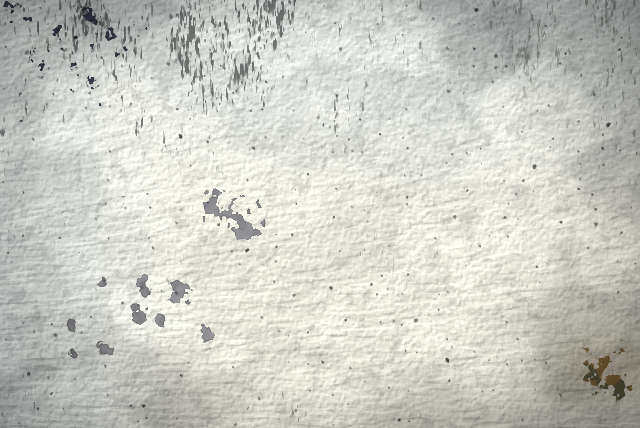
Write a Shadertoy shader that draws this texture.

```glsl
// Weathered whitewashed plaster wall with vertical grime, peeling chips, pits and rust

const vec3 WHITEWASH = vec3(0.965, 0.965, 0.95);
const vec3 COOL_TINT = vec3(0.965, 0.985, 0.985);
const vec3 WARM_TINT = vec3(0.995, 0.985, 0.95);
const vec3 GRIME     = vec3(0.34, 0.36, 0.35);
const vec3 MOSS_GREY = vec3(0.46, 0.50, 0.46);
const vec3 OLD_BLUE  = vec3(0.17, 0.19, 0.26);
const vec3 BARE_GREY = vec3(0.55, 0.55, 0.57);
const vec3 OLIVE     = vec3(0.33, 0.32, 0.21);
const vec3 RUST      = vec3(0.52, 0.40, 0.18);
const vec3 PIT_DARK  = vec3(0.18, 0.18, 0.19);

float hash(vec2 c) {
    vec3 q = fract(c.xyx * 0.1031);
    q += dot(q, q.yzx + 33.33);
    return fract((q.x + q.y) * q.z);
}

vec2 hash2(vec2 c) {
    return vec2(hash(c + 17.3), hash(c + 71.9));
}

// Smooth cellular noise: random cell values blended by distance
float cellNoise(vec2 p) {
    vec2 cell = floor(p), f = p - cell;
    float total = 0.0, weights = 0.0;
    for (int y = -1; y <= 1; y++)
    for (int x = -1; x <= 1; x++) {
        vec2 o = vec2(x, y);
        vec2 d = o + hash2(cell + o) - f;
        float w = exp(-10.0 * dot(d, d));
        total += w * hash(cell + o);
        weights += w;
    }
    return total / weights;
}

float layers(vec2 p, int count) {
    float sum = 0.0, amp = 0.5, norm = 0.0;
    for (int i = 0; i < count; i++) {
        sum += amp * cellNoise(p);
        norm += amp;
        amp *= 0.55;
        p = mat2(0.8, 0.6, -0.6, 0.8) * p * 2.05 + 13.7;
    }
    return sum / norm;
}

// Plaster height: lumps, grain and tilted brush strokes
float relief(vec2 p) {
    vec2 stroke = vec2(p.x * 16.0, p.y * (1.0 - 0.25 * p.x) * 125.0);
    float brushed = mix(0.22, 0.08, smoothstep(0.3, 0.9, p.y));
    return 0.55 * layers(p * 14.0, 4) + 0.2 * cellNoise(p * 120.0)
         + brushed * cellNoise(stroke);
}

float blob(vec2 p, vec2 center, vec2 spread) {
    vec2 d = (p - center) / spread;
    return exp(-dot(d, d));
}

// Sparse round holes, one per chosen cell
float pits(vec2 p, float scale, float density, float radius, float px) {
    vec2 cell = floor(p * scale);
    vec2 center = (cell + 0.2 + 0.6 * hash2(cell)) / scale;
    float r = radius * mix(0.4, 1.0, hash(cell + 5.1));
    float hole = smoothstep(r + px, r - px, length(p - center));
    return hole * step(hash(cell + 41.7), density) * mix(0.5, 1.0, hash(cell + 8.6));
}

// Signed distance to ragged chips trailing off from a large one
float peeling(vec2 p, float ragged) {
    float d = 1.0;
    for (int i = 0; i < 14; i++) {
        float k = float(i);
        vec2 jitter = hash2(vec2(k, 3.0)) - 0.5;
        vec2 center = mix(vec2(0.56, 0.48), vec2(0.27, 0.22), sqrt(k / 13.0))
                    + jitter * vec2(0.24, 0.24) * min(k, 1.0);
        float r = 0.031 / (1.0 + 0.5 * k) + 0.004;
        vec2 q = (p - center) * vec2(1.0, 0.7 + 0.5 * hash(vec2(k, 9.0)));
        d = min(d, length(q) - r + (ragged - 0.5) * r * 2.2);
    }
    return d;
}

void mainImage(out vec4 fragColor, in vec2 fragCoord) {
    vec2 p = fragCoord / iResolution.y;
    vec2 uv = fragCoord / iResolution.xy;
    float px = 0.8 / iResolution.y;

    // Whitewash with broad tints and soft dirt
    float mottle = layers(p * vec2(5.0, 6.0), 3);
    float chipNoise = layers(p * vec2(40.0, 34.0), 3);
    float high = smoothstep(0.35, 1.0, uv.y + 0.2 * (mottle - 0.5));
    float cool = max(high, 1.0 - smoothstep(0.0, 0.4, uv.x));
    vec3 color = WHITEWASH * mix(WARM_TINT, COOL_TINT, cool);
    color *= 1.0 - 0.07 * smoothstep(0.4, 0.8, mottle);
    color *= 1.0 - 0.1 * smoothstep(0.55, 0.9, chipNoise);

    // Raking light from the upper left
    float slope = relief(p) - relief(p + vec2(-0.003, 0.004));
    color *= 1.0 + clamp(0.68 * slope, -0.32, 0.08);

    // Vertical grime streaks below the top edge
    float streak = 0.5 * cellNoise(p * vec2(150.0, 34.0)) + 0.5 * cellNoise(p * vec2(260.0, 80.0));
    float patches = layers(p * vec2(13.0, 7.0) + 4.0, 2);
    float band = 0.7 + 0.3 * cos((p.x - 0.42) * 5.5);
    float reach = smoothstep(0.5, 0.95, p.y) * band;
    float grime = smoothstep(0.56, 0.84, streak + 0.55 * (patches - 0.45) - 0.42 * (1.0 - reach));
    float right = smoothstep(0.7, 1.1, p.x);
    color = mix(color, mix(GRIME, MOSS_GREY, right), grime * mix(0.8, 0.6, right));

    // Dark blue flakes of an older coat
    float blueArea = blob(p, vec2(0.14, 0.91), vec2(0.25, 0.26));
    float flakes = smoothstep(0.0, 0.05, chipNoise + 0.37 * blueArea - 1.06);
    color = mix(color, OLD_BLUE, 0.9 * flakes);

    // Peeled chips with a shadowed rim
    float chip = peeling(p, layers(p * 52.0 + 7.0, 2));
    float bare = smoothstep(px, -px, chip);
    float rim = smoothstep(-0.004, 0.0, chip);
    vec3 bareColor = BARE_GREY * (0.85 + 0.3 * chipNoise) * (1.0 - 0.3 * rim);
    color = mix(color, bareColor, bare);

    // Olive and rusty stain near the lower right corner
    float rustArea = blob(p, vec2(1.43, 0.14), vec2(0.13, 0.08));
    float stain = smoothstep(0.0, 0.08, chipNoise + 0.46 * rustArea - 0.98);
    float rusty = smoothstep(0.35, 0.65, cellNoise(p * 28.0));
    color = mix(color, RUST, 0.2 * rustArea);
    color = mix(color, mix(OLIVE, RUST, rusty), 0.9 * stain);

    // Pits, slightly deformed by the surface noise
    vec2 bent = p + 0.006 * vec2(chipNoise - 0.5, streak - 0.5);
    float holes = max(pits(bent, 11.0, 0.15, 0.0052, px),
                      0.85 * pits(bent + 3.1, 30.0, 0.2, 0.0032, px));
    color = mix(color, PIT_DARK, 0.88 * holes);

    // Darkened borders
    float border = length((uv - vec2(0.47, 0.49)) * 2.0) + 0.25 * (mottle - 0.5);
    color *= 1.0 - 0.42 * smoothstep(0.58, 1.45, border);

    fragColor = vec4(clamp(color, 0.0, 1.0), 1.0);
}
```
